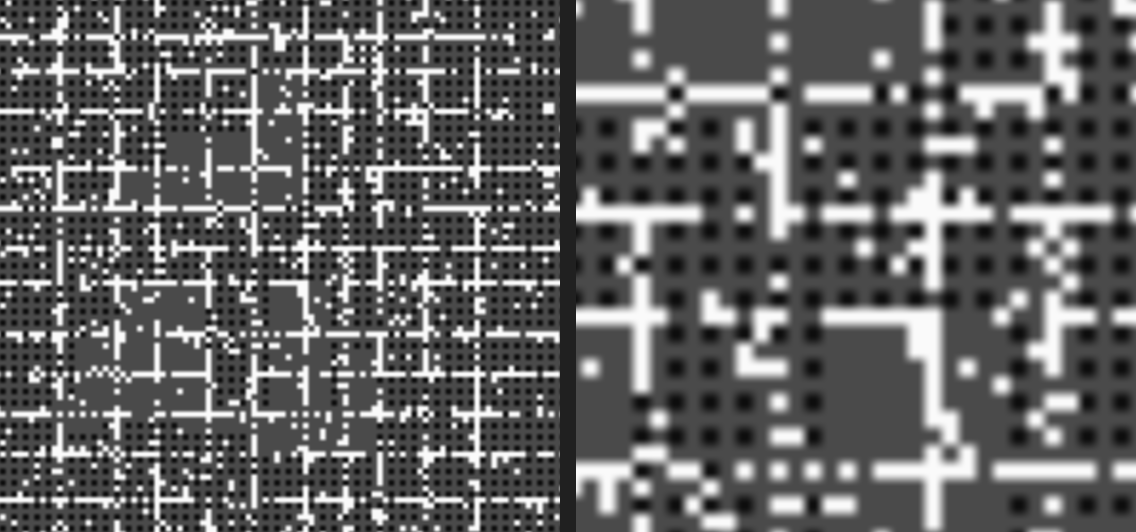
Left, the full canvas; right, a detail of the centre.
Write a WebGL 2 fragment shader that draws this pattern.

```glsl
#version 300 es
precision highp float;
// Draws a woven grid of broken white threads over charcoal cloth with black dots and bare patches.

uniform vec2 u_resolution;
out vec4 fragColor;

const float CELLS_ACROSS = 98.0;
const float CLOTH = 0.29;
const float DOT = 0.05;
const float THREAD = 0.98;

// Thread positions in cells, from the left and from the top
const float COLUMNS[10] = float[](10., 20., 27., 36., 44., 53., 60., 66., 74., 83.);
const float ROWS[12] = float[](6., 12., 19., 29., 36., 43., 49., 58., 65., 72., 79., 87.);

// Bare patches in cells: left, top, right, bottom
const vec4 PATCHES[10] = vec4[](
  vec4(45, 12, 53, 36), vec4(29, 24, 53, 35), vec4(19, 30, 36, 35),
  vec4(21, 49, 36, 73), vec4(13, 59, 36, 72), vec4(10, 70, 17, 75),
  vec4(48, 50, 57, 79), vec4(45, 71, 65, 79), vec4(60, 62, 65, 79),
  vec4(32, 73, 46, 76));

float hash(vec2 p) {
  vec3 q = fract(vec3(p.xyx) * 0.1031);
  q += dot(q, q.yzx + 33.33);
  return fract((q.x + q.y) * q.z);
}

// Distance to the nearest jittered seed
float cellular(vec2 p) {
  vec2 base = floor(p);
  float nearest = 2.0;
  for (int y = -1; y <= 1; y++) {
    for (int x = -1; x <= 1; x++) {
      vec2 id = base + vec2(x, y);
      vec2 seed = id + vec2(hash(id + 17.0), hash(id + 71.0));
      nearest = min(nearest, distance(p, seed));
    }
  }
  return nearest;
}

// Runs of solid, ragged or dotted stitches along one thread
bool stitched(float along, float thread, float wear) {
  float shifted = along + floor(hash(vec2(thread, 5.0)) * 7.0);
  float run = floor(shifted / 7.0);
  float place = mod(shifted, 7.0);
  float style = hash(vec2(run + 40.0, thread * 3.0 + 9.0));
  float chance = hash(vec2(along + 90.0, thread + 130.0));
  if (style > wear) return place > 0.5 && chance > 0.06;
  if (style > wear * 0.45) return chance > 0.36;
  return mod(place, 2.0) < 0.5 && chance > 0.2;
}

bool inPatch(vec2 cell) {
  for (int i = 0; i < 10; i++) {
    vec4 box = PATCHES[i];
    if (all(greaterThanEqual(cell, box.xy)) && all(lessThan(cell, box.zw))) return true;
  }
  return false;
}

// Brightness of one whole cell
float cellTone(vec2 cell) {
  float gap = 9.0;
  for (int i = 0; i < 10; i++) {
    float d = abs(cell.x - COLUMNS[i]);
    if (d < 0.5 && stitched(cell.y, COLUMNS[i] + 200.0, 0.58)) return THREAD;
    gap = min(gap, d);
  }
  for (int i = 0; i < 12; i++) {
    float d = abs(cell.y - ROWS[i]);
    if (d < 0.5 && stitched(cell.x, ROWS[i], 0.46)) return THREAD;
    gap = min(gap, d);
  }

  // Loose flecks gather in clumps and beside the threads
  bool bare = inPatch(cell);
  float clump = 1.0 - smoothstep(0.15, 0.8, cellular(cell / 9.0));
  float density = 0.015 + 0.07 * clump;
  if (gap > 0.5 && gap < 1.5) density += 0.045;
  if (bare) density *= 0.6;
  if (gap > 0.5 && hash(cell + 311.0) < density) return THREAD;

  // Black dots on every second cell
  bool dotted = all(lessThan(mod(cell, 2.0), vec2(0.5)));
  return dotted && !bare ? DOT : CLOTH;
}

void main() {
  vec2 fromTop = vec2(gl_FragCoord.x, u_resolution.y - gl_FragCoord.y);
  vec2 p = fromTop / u_resolution.x * CELLS_ACROSS - 0.5;

  // Soft blend between the four nearest cells
  vec2 cell = floor(p);
  vec2 blend = smoothstep(0.06, 0.94, p - cell);
  float upper = mix(cellTone(cell), cellTone(cell + vec2(1, 0)), blend.x);
  float lower = mix(cellTone(cell + vec2(0, 1)), cellTone(cell + vec2(1, 1)), blend.x);
  fragColor = vec4(vec3(mix(upper, lower, blend.y)), 1.0);
}
```
